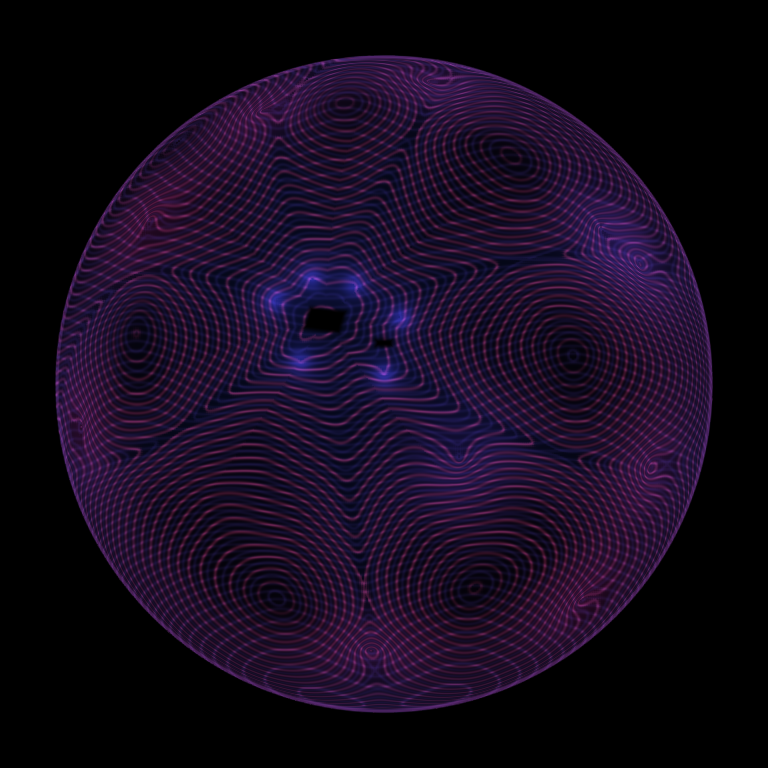
Reproduce this background procedurally as a Shadertoy shader.

```glsl
// A dark globe wrapped in fine red and blue contour lines.
// The height field joins cones around a few cell centres on the sphere, all equal
// at one hole; ridges on the seams and small knots pull the lines into lobes.

const float RADIUS = 0.428;          // globe radius, canvas units
const float SPACING = 0.043;         // contour step, radians
const float LINE_WIDTH = 0.0023;     // half width, canvas units
const float BEAD_STEP = 0.026;       // spacing of the beads along the lines
const float BLEND = 0.028;           // softness of the seams between cells
const float RIDGE_HEIGHT = 0.15;     // rise along the seams
const float RIDGE_WIDTH = 0.20;
const float WOBBLE = 0.035;          // noise bend, radians
const float KNOT_HEIGHT = 0.22;
const float KNOT_SIZE = 0.11;
const vec2 HOLE = vec2(-0.18, 0.195);

const vec3 RED_LINE = vec3(0.36, 0.10, 0.19);
const vec3 BLUE_LINE = vec3(0.10, 0.075, 0.22);
const vec3 DEEP_BLUE = vec3(0.012, 0.006, 0.028);
const vec3 SEAM_BLUE = vec3(0.006, 0.028, 0.085);
const vec3 RIM_PURPLE = vec3(0.24, 0.10, 0.27);
const vec3 KNOT_RED = vec3(0.11, 0.015, 0.06);
const vec3 KNOT_BLUE = vec3(0.12, 0.12, 0.44);

const int CELLS = 7;
const vec2 CELL[CELLS] = vec2[](
    vec2(-0.76, 0.16), vec2(-0.62, 0.74), vec2(-0.13, 0.86), vec2(0.38, 0.70),
    vec2(0.58, 0.08), vec2(0.28, -0.62), vec2(-0.32, -0.66));

// Knots: position and share of blue
const int KNOTS = 10;
const vec3 KNOT[KNOTS] = vec3[](
    vec3(-0.37, 0.83, 0.1), vec3(0.14, 0.92, 0.3), vec3(0.66, 0.47, 0.8),
    vec3(0.78, 0.36, 0.6), vec3(0.81, -0.26, 0.2), vec3(0.60, -0.66, 0.1),
    vec3(-0.04, -0.81, 0.2), vec3(-0.71, 0.50, 0.0), vec3(-0.92, -0.13, 0.1),
    vec3(0.23, -0.23, 0.8));

// Small bright sparks around the hole
const int SPARKS = 6;
const vec2 SPARK[SPARKS] = vec2[](
    vec2(-0.22, 0.32), vec2(-0.09, 0.30), vec2(-0.33, 0.255),
    vec2(-0.255, 0.07), vec2(0.0, 0.03), vec2(0.05, 0.20));

vec3 onSphere(vec2 p) {
    return normalize(vec3(p, sqrt(max(1.0 - dot(p, p), 0.0))));
}

float arc(vec3 a, vec3 b) {
    return acos(clamp(dot(a, b), -1.0, 1.0));
}

vec2 gradientAt(vec2 cell) {
    float h = fract(sin(dot(cell, vec2(127.1, 311.7))) * 4375.85);
    return vec2(cos(6.2832 * h), sin(6.2832 * h));
}

float gradientNoise(vec2 p) {
    vec2 i = floor(p), f = p - i;
    vec2 u = f * f * f * (f * (f * 6.0 - 15.0) + 10.0);
    vec2 e = vec2(1.0, 0.0);
    float low = mix(dot(gradientAt(i), f), dot(gradientAt(i + e), f - e), u.x);
    float high = mix(dot(gradientAt(i + e.yx), f - e.yx),
                     dot(gradientAt(i + 1.0), f - 1.0), u.x);
    return mix(low, high, u.y);
}

// Soft lines of even width that fade to their mean when too dense to resolve
float stripes(float t, float side) {
    float slope = length(vec2(dFdx(t), dFdy(t)));
    float w = clamp(LINE_WIDTH * side * slope, 0.02, 0.22);
    float d = (fract(t) - 0.5) / w;
    return mix(exp(-d * d), 1.77 * w, smoothstep(0.25, 0.6, slope));
}

float box(vec2 p, vec2 size) {
    vec2 q = abs(p) - size;
    return length(max(q, 0.0)) + min(max(q.x, q.y), 0.0);
}

void mainImage(out vec4 fragColor, in vec2 fragCoord) {
    float side = min(iResolution.x, iResolution.y);
    vec2 p = (fragCoord - 0.5 * iResolution.xy) / (side * RADIUS);
    float pixel = 1.0 / (side * RADIUS);
    float r = length(p);
    vec3 n = onSphere(p), hole = onSphere(HOLE);

    // Cells: nearest and second nearest cone, blended, with ridged seams
    float sum = 0.0, nearest = 9.0, second = 9.0, centreArc = 9.0;
    for (int i = 0; i < CELLS; i++) {
        vec3 c = onSphere(CELL[i]);
        float a = arc(n, c), d = sqrt(a * a + 0.004) - arc(hole, c);
        centreArc = min(centreArc, a);
        sum += exp(-d / BLEND);
        second = min(second, max(nearest, d));
        nearest = min(nearest, d);
    }
    float gap = sqrt(pow(second - nearest, 2.0) + 0.002);
    float height = -BLEND * log(sum) + RIDGE_HEIGHT * exp(-gap / RIDGE_WIDTH);
    height += WOBBLE * gradientNoise(p * 5.0);

    // Knots pinch the contours and glow
    vec3 glow = vec3(0.0);
    for (int i = 0; i < KNOTS; i++) {
        float d = arc(n, onSphere(KNOT[i].xy));
        height += KNOT_HEIGHT * exp(-d / KNOT_SIZE);
        glow += mix(KNOT_RED, KNOT_BLUE * 0.35, KNOT[i].z) * exp(-d * d * 28.0);
    }
    for (int i = 0; i < SPARKS; i++) {
        float d = length(p - SPARK[i]);
        height += 0.05 * exp(-d / 0.05);
        glow += KNOT_BLUE * (0.7 * exp(-d * d * 900.0) + 0.25 * exp(-d * d * 150.0));
    }

    // Beaded contours, with fainter blue lines between and across them
    float red = stripes(height / SPACING, side);
    float blue = stripes(height / SPACING + 0.5, side);
    float across = stripes((p.y + 0.25 * height) / BEAD_STEP, side);
    float seam = exp(-6.0 * gap);
    float centre = exp(-2.5 * dot(p - HOLE, p - HOLE));
    float rim = smoothstep(0.72, 1.0, r);
    red *= mix(0.45, 1.0, smoothstep(0.02, 0.22, centreArc));

    vec3 color = DEEP_BLUE + SEAM_BLUE * (0.7 * seam + 0.4 * centre);
    color += BLUE_LINE * (0.45 * blue + 0.35 * across);
    color += mix(RED_LINE, RIM_PURPLE, 0.6 * rim) * red * (0.58 + 0.42 * across);
    color += glow + RIM_PURPLE * 0.12 * rim;

    // Black openings in the middle
    vec2 q = p - HOLE;
    float opening = min(box(q - vec2(0.3 * q.y, -0.12 * q.x), vec2(0.055, 0.033)),
                        box(p - vec2(0.0, 0.125), vec2(0.025, 0.010)));
    color *= smoothstep(-0.008, 0.012, opening);

    // Outline and globe mask
    color += RIM_PURPLE * 0.6 * (1.0 - smoothstep(0.002, 0.002 + 2.0 * pixel, abs(r - 0.995)));
    color *= 1.0 - smoothstep(1.0 - pixel, 1.0 + pixel, r);
    fragColor = vec4(color, 1.0);
}
```
